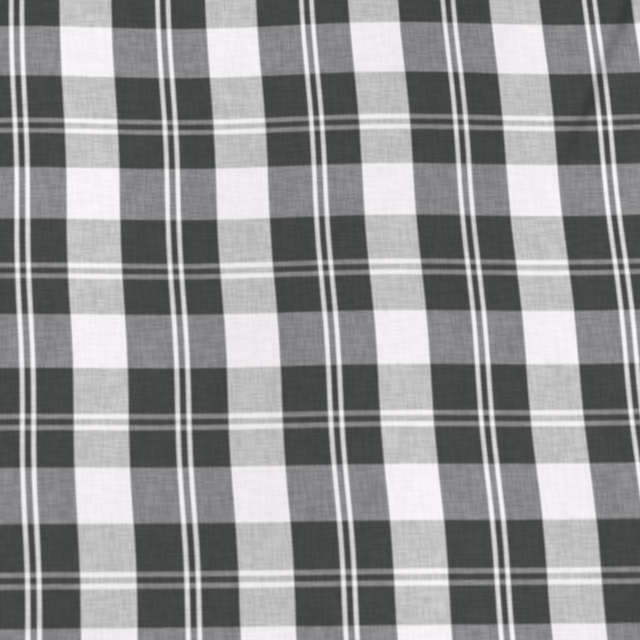
Give the GLSL for this texture, as a Shadertoy shader.

```glsl
// Draped black, grey and white plaid cloth with wide bands and paired thin lines.

float hash(vec2 p) {
    return fract(sin(dot(p, vec2(127.1, 311.7))) * 43758.5453);
}

// Smooth value noise in the range -1 to 1.
float noise(vec2 p) {
    vec2 cell = floor(p), f = fract(p);
    f = f * f * (3.0 - 2.0 * f);
    float low = mix(hash(cell), hash(cell + vec2(1, 0)), f.x);
    float high = mix(hash(cell + vec2(0, 1)), hash(cell + vec2(1, 1)), f.x);
    return 2.0 * mix(low, high, f.y) - 1.0;
}

// Soft stripe around a centre, repeated once per unit.
float stripe(float t, float centre, float halfWidth, float soft) {
    float d = abs(fract(t - centre + 0.5) - 0.5) - halfWidth;
    return 1.0 - smoothstep(-soft, soft, d);
}

// x: wide white band, y: pair of thin white lines.
vec2 whiteThreads(float t, float soft) {
    float lines = stripe(t, -0.036, 0.017, soft) + stripe(t, 0.036, 0.017, soft);
    return vec2(stripe(t, 0.47, 0.178, soft), min(lines, 1.0));
}

// Bends canvas positions (y downwards) into thread counts of the draped cloth.
vec2 drape(vec2 p) {
    float across = (p.x - 0.026 - 0.027 * p.y) / (0.225 + 0.022 * p.y);
    across -= 0.02 * sin(1.05 * across);
    across += 0.006 * sin(19.0 * p.y + 2.0 * p.x);

    float ripple = 0.004 * cos(10.6 * (p.x - 0.6)) * (1.0 - p.y);
    float down = (p.y - 0.199 + 0.0104 * p.x + ripple) / 0.2214;
    down -= 0.02 * down * down;
    return vec2(across, down);
}

void mainImage(out vec4 fragColor, in vec2 fragCoord) {
    vec2 p = fragCoord / iResolution.xy;
    p.y = 1.0 - p.y;
    vec2 cloth = drape(p);
    float soft = max(0.012, 4.0 / iResolution.y);

    // White warp runs down, white weft runs across.
    vec2 warp = whiteThreads(cloth.x, soft);
    vec2 weft = whiteThreads(cloth.y, soft);
    float warpWhite = max(warp.x, warp.y);
    float weftWhite = max(weft.x, weft.y);

    // The warp shows more strongly than the weft.
    vec3 dark = vec3(0.272, 0.282, 0.279);
    vec3 grey = vec3(0.535, 0.53, 0.54);
    vec3 light = vec3(0.76, 0.755, 0.755) + 0.07 * warp.y;
    vec3 white = vec3(0.945, 0.935, 0.945);
    vec3 color = mix(mix(dark, grey, weftWhite), mix(light, white, warpWhite * weftWhite), warpWhite);

    // Fine threads, strongest where black and white interlace.
    float mixed = abs(warpWhite - weftWhite);
    float fibres = noise(cloth * vec2(75, 14)) + noise(cloth * vec2(14, 75) + 37.0);
    float weave = sin(cloth.x * 240.0) * sin(cloth.y * 240.0);
    color += (0.012 + 0.016 * mixed) * fibres + 0.012 * mixed * weave;

    // Broad uneven light and a soft crease at the upper right.
    float light2D = sin(7.0 * p.x + 3.0 * p.y) + 0.6 * sin(15.0 * p.x - 4.0 * p.y + 1.0);
    color *= 1.0 + 0.012 * light2D;
    float creaseOffset = p.x - 0.985 + 0.4 * p.y;
    float crease = exp(-pow(creaseOffset / 0.012, 2.0)) * (1.0 - smoothstep(0.15, 0.3, p.y));
    color *= 1.0 - 0.16 * crease;

    fragColor = vec4(clamp(color, 0.0, 1.0), 1.0);
}
```
